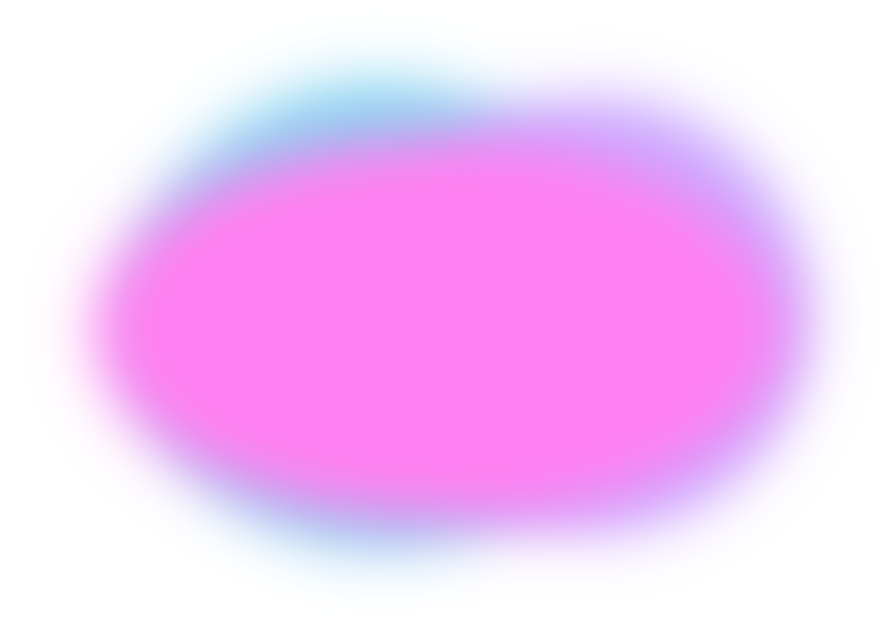
A Shadertoy shader for this background:

```glsl
// Three softly blurred overlapping ellipses, blue, violet and pink, on white.

#define PAPER  vec3(1.00, 1.00, 1.00)
#define BLUE   vec3(0.50, 0.83, 0.94)
#define VIOLET vec3(0.78, 0.66, 1.00)
#define PINK   vec3(1.00, 0.50, 0.94)
#define BLUR   0.046

// Approximate signed distance to an axis-aligned ellipse.
float ellipseDistance(vec2 p, vec2 radii) {
    float k0 = length(p / radii);
    float k1 = length(p / (radii * radii));
    return k0 * (k0 - 1.0) / max(k1, 1e-4);
}

// Coverage of an edge after a Gaussian blur.
float blurredEdge(float d) {
    float x = clamp(d / BLUR, -4.0, 4.0);
    return 0.5 - 0.5 * tanh(0.798 * x * (1.0 + 0.0447 * x * x));
}

float blob(vec2 p, vec2 center, vec2 radii) {
    return blurredEdge(ellipseDistance(p - center, radii));
}

void mainImage(out vec4 fragColor, in vec2 fragCoord) {
    // Centred coordinates in units of the canvas height
    vec2 p = (fragCoord - 0.5 * iResolution.xy) / iResolution.y;

    // Layers from back to front
    vec3 color = PAPER;
    color = mix(color, BLUE,   blob(p, vec2(-0.111, -0.008), vec2(0.392, 0.373)));
    color = mix(color, VIOLET, blob(p, vec2( 0.237, -0.008), vec2(0.343, 0.346)));
    color = mix(color, PINK,   blob(p, vec2(-0.015, -0.031), vec2(0.550, 0.309)));

    fragColor = vec4(color, 1.0);
}
```
